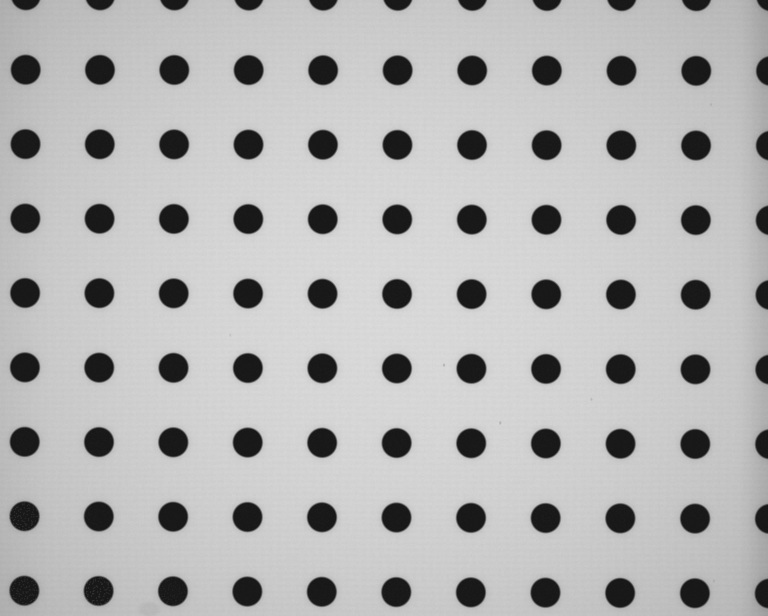
Give the GLSL for this pattern, as a Shadertoy shader.

```glsl
// Dark round dots in a slightly turned square grid on a softly lit grey sheet.

// Lengths are in canvas heights, measured from the canvas centre.
const float PITCH = 0.1210;
const float DOT_RADIUS = 0.0239;
const float EDGE_SOFTNESS = 0.0022;
const vec2  GRID_ORIGIN = vec2(0.0212, 0.0228);
const float GRID_TURN = 0.0026;
const float GRID_BOW = 0.0004;
const float GRID_KEYSTONE = 0.0003;

const float INK = 0.095;
const float PAPER = 0.847;
const vec2  FALLOFF = vec2(0.075, 0.065);
const float RIGHT_SHADE = 0.09;
const float LEFT_SHADE = 0.03;
const float HALO_DEPTH = 0.07;
const float HALO_WIDTH = 0.004;

const float GRAIN = 0.012;
const float GRAIN_SCALE = 400.0;
const float WEAVE = 0.004;
const float WEAVE_LINES = 100.0;
const float SCUFF = 0.13;
const float SCUFF_SCALE = 210.0;
const int   SPECK_COUNT = 7;
const float SPECK_RADIUS = 0.0013;
const vec2  SMUDGE_CENTER = vec2(-0.381, -0.489);
const float SMUDGE_DEPTH = 0.035;

const float TAU = 6.2831853;

float hash(vec2 p) {
    vec3 q = fract(p.xyx * vec3(0.1031, 0.1030, 0.0973));
    q += dot(q, q.yzx + 33.33);
    return fract((q.x + q.y) * q.z);
}

vec2 hash2(vec2 p) {
    return vec2(hash(p), hash(p + 57.3));
}

// Distance to the nearest scattered point, in cells.
float cellular(vec2 p) {
    vec2 cell = floor(p);
    float nearest = 2.0;
    for (int y = -1; y <= 1; y++)
    for (int x = -1; x <= 1; x++) {
        vec2 neighbour = cell + vec2(x, y);
        nearest = min(nearest, length(neighbour + hash2(neighbour) - p));
    }
    return nearest;
}

// Dot centre for a grid index, with slight turn, bow and keystone.
vec2 dotCenter(vec2 id) {
    vec2 warped = id + GRID_TURN * vec2(id.y, -id.x);
    warped += vec2(GRID_BOW * id.x * id.x, GRID_KEYSTONE * id.x * id.y);
    return GRID_ORIGIN + PITCH * warped;
}

// Lamp falloff; q spans -1 to 1 across the canvas.
float lighting(vec2 q) {
    float light = PAPER - dot(FALLOFF, q * q);
    light -= RIGHT_SHADE * smoothstep(0.91, 1.02, q.x);
    light -= LEFT_SHADE * smoothstep(0.85, 1.05, -q.x);
    return light;
}

// Fine dust and one broad stain.
float dirt(vec2 p, float aspect, float pixel) {
    float amount = 0.0;
    for (int i = 0; i < SPECK_COUNT; i++) {
        vec2 seed = vec2(float(i) * 7.0 + 3.0, 19.0);
        vec2 center = (hash2(seed) - 0.5) * vec2(aspect, 1.0);
        float d = length((p - center) * vec2(1.0, 0.7));
        float speck = 1.0 - smoothstep(0.0, SPECK_RADIUS + pixel, d);
        amount += speck * mix(0.04, 0.18, hash(seed + 5.0));
    }
    float stain = length((p - SMUDGE_CENTER) * vec2(1.0, 1.5));
    return amount + SMUDGE_DEPTH * (1.0 - smoothstep(0.012, 0.023, stain));
}

void mainImage(out vec4 fragColor, in vec2 fragCoord) {
    float pixel = 1.0 / iResolution.y;
    float aspect = iResolution.x * pixel;
    vec2 p = (fragCoord - 0.5 * iResolution.xy) * pixel;
    vec2 q = 2.0 * p / vec2(aspect, 1.0);

    // Sheet with faint woven lines
    float paper = lighting(q);
    paper += WEAVE * sin(TAU * WEAVE_LINES * p.y + 0.8 * sin(9.0 * p.x));
    paper += 0.5 * WEAVE * sin(TAU * 0.73 * WEAVE_LINES * p.x + sin(13.0 * p.y));
    paper -= dirt(p, aspect, pixel);

    // Nearest dot and its blurred rim
    vec2 id = round((p - GRID_ORIGIN) / PITCH);
    float d = length(p - dotCenter(id)) - DOT_RADIUS;
    paper -= HALO_DEPTH * exp(-max(d, 0.0) / HALO_WIDTH);
    float softness = max(EDGE_SOFTNESS, 0.75 * pixel);
    float cover = 1.0 - smoothstep(-softness, softness, d);

    // Scuffed ink, worst at the lower left
    float wear = mix(0.1, 1.0, smoothstep(1.3, 1.9, -q.x - q.y));
    wear *= 0.4 + 0.6 * hash(id + 40.0);
    float scratch = 1.0 - smoothstep(0.05, 0.4, cellular(p * SCUFF_SCALE));
    float ink = INK + SCUFF * wear * scratch;

    float shade = mix(paper, ink, cover);
    float grain = hash(floor(p * GRAIN_SCALE) + 500.0) - 0.5;
    shade += GRAIN * grain * mix(1.0, 0.5, cover);
    fragColor = vec4(vec3(clamp(shade, 0.0, 1.0)), 1.0);
}
```
